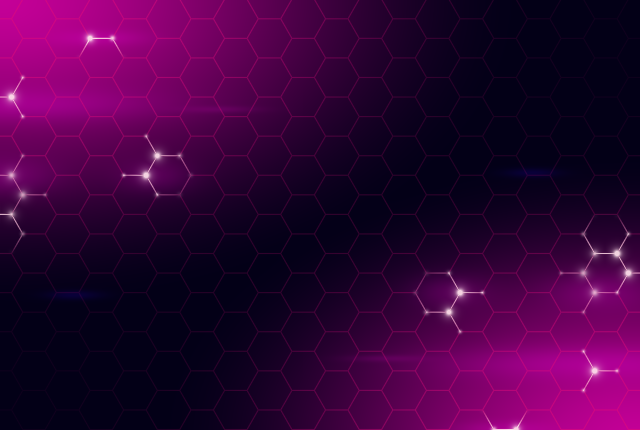
Write a Shadertoy shader that draws this background.

```glsl
#define NIGHT vec3(0.01, 0.0, 0.09)
#define MAGENTA vec3(0.78, 0.0, 0.6)
#define GRID_PINK vec3(0.88, 0.04, 0.48)
#define FLARE_TINT vec3(0.85, 0.0, 0.78)
#define SPARK_WHITE vec3(1.0, 0.9, 0.93)
#define GLOW_SPREAD vec2(0.775, 0.455)
#define GRID_ORIGIN vec2(0.2355, 0.8653)
#define HEX_SIDE vec2(0.05216, 0.05252)
#define LINE_HALF_WIDTH 0.025

const float APOTHEM = 0.8660254;
const vec2 PERIOD = vec2(3.0, 2.0 * APOTHEM);
const vec2 SYMMETRY_CENTER = vec2(9.0, 9.0 * APOTHEM);

// Bright joints: column, row, direction of the level spoke, strength
const vec4 HUBS[8] = vec4[8](
    vec4(-3, 3, -1, 1.0), vec4(2, 6, 1, 0.9), vec4(1, 7, -1, 1.0),
    vec4(-3, 9, 1, 1.0), vec4(-4, 8, -1, 1.0), vec4(-3, 7, -1, 0.6),
    vec4(-2, 8, 1, 0.55), vec4(-3, 9, -1, 0.5));

float cornerGlow(vec2 offset, float reach) {
    return 1.0 - smoothstep(-0.1, 1.6, length(offset / GLOW_SPREAD) / reach);
}

float hexRadius(vec2 v) {
    v = abs(v);
    return max(v.y, dot(v, vec2(APOTHEM, 0.5)));
}

// Distance to the nearest edge of the honeycomb
float honeycomb(vec2 u) {
    vec2 a = mod(u, PERIOD) - 0.5 * PERIOD;
    vec2 b = mod(u - 0.5 * PERIOD, PERIOD) - 0.5 * PERIOD;
    return APOTHEM - hexRadius(dot(a, a) < dot(b, b) ? a : b);
}

float stroke(float d, float pixel) {
    return clamp((LINE_HALF_WIDTH - d) / pixel + 0.5, 0.0, 1.0);
}

float spark(vec2 v, float radius) {
    return exp(-dot(v, v) / (radius * radius));
}

float flare(vec2 u, vec2 center, vec2 radius) {
    vec2 v = (u - center) / radius;
    return exp(-dot(v, v));
}

// A joint with three fading spokes and a dot at each end
float hub(vec2 u, vec4 data, float pixel) {
    vec2 v = u - vec2(1.5 * data.x - 0.5 * data.z, APOTHEM * (data.y - 1.0));
    float light = spark(v, 0.15) + 0.35 * spark(v, 0.34);
    for (int k = 0; k < 3; k++) {
        float angle = 2.0943951 * float(k);
        vec2 direction = data.z * vec2(cos(angle), sin(angle));
        float along = clamp(dot(v, direction), 0.0, 1.0);
        float line = stroke(length(v - direction * along), pixel);
        light = max(light, line * (1.0 - 0.65 * along));
        light += 0.6 * spark(v - direction, 0.085);
    }
    return light * data.w;
}

// A lit cell whose brightness leans towards one side
float ring(vec2 v, vec2 lean, float base, float pixel) {
    float weight = clamp(base + dot(v, lean), 0.0, 1.0);
    vec2 a = abs(v);
    float corners = spark(a - vec2(1.0, 0.0), 0.1) + spark(a - vec2(0.5, APOTHEM), 0.12);
    return weight * max(stroke(abs(hexRadius(v) - APOTHEM), pixel), corners);
}

void mainImage(out vec4 fragColor, in vec2 fragCoord) {
    vec2 p = fragCoord / iResolution.y;
    float aspect = iResolution.x / iResolution.y;
    float pixel = 1.0 / (iResolution.y * HEX_SIDE.x);

    // Opposite corner glows
    vec2 fromTop = p - vec2(0.0, 1.0);
    vec2 fromBottom = p - vec2(aspect, -0.02);
    float glow = cornerGlow(fromTop, 1.0) + cornerGlow(fromBottom, 0.92);
    vec3 color = mix(NIGHT, MAGENTA, min(glow, 1.0));

    // Grid space, folded by a half turn so both sides share their details
    vec2 u = vec2(p.x - GRID_ORIGIN.x, GRID_ORIGIN.y - p.y) / HEX_SIDE;
    if (u.x > SYMMETRY_CENTER.x) u = 2.0 * SYMMETRY_CENTER - u;

    // Level light streaks
    float haze = 0.35 * flare(u, vec2(-3.8, 2.06), vec2(6.0, 0.7))
        + 0.14 * flare(u, vec2(5.3, 2.28), vec2(1.7, 0.15))
        + 0.3 * flare(u, vec2(0.0, -0.87), vec2(2.0, 0.35))
        + 0.2 * flare(u, vec2(2.4, 5.24), vec2(1.6, 0.7))
        + 0.25 * flare(u, vec2(-4.3, 5.24), vec2(2.2, 0.8));
    color = mix(color, FLARE_TINT, haze);
    color += vec3(0.02, 0.0, 0.13) * flare(u, vec2(-1.2, 10.5), vec2(1.2, 0.2));

    // Honeycomb, fading into the dark band
    float gridGlow = cornerGlow(fromTop, 1.25) + cornerGlow(fromBottom, 1.2);
    float gridAlpha = 0.05 + 0.55 * min(gridGlow, 1.0);
    color = mix(color, GRID_PINK, gridAlpha * stroke(honeycomb(u), pixel));

    // Sparkling joints and lit cells
    float light = ring(u, vec2(0.0, -1.1), 0.0, pixel);
    light = max(light, ring(u - vec2(3.0, 6.0 * APOTHEM), vec2(-0.2), 0.4, pixel));
    light = max(light, ring(u - vec2(-4.5, 9.0 * APOTHEM), vec2(0.0, -0.5), 0.45, pixel));
    light += 0.5 * spark(u + vec2(0.5, APOTHEM), 0.25);
    for (int i = 0; i < 8; i++) light = max(light, hub(u, HUBS[i], pixel));
    color = mix(color, SPARK_WHITE, 0.92 * min(light, 1.0));

    fragColor = vec4(color, 1.0);
}
```
